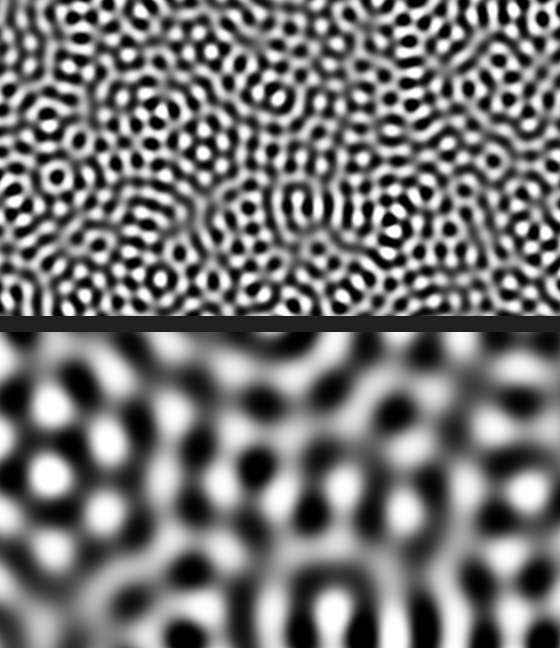
Top: the whole. Bottom: its middle third, enlarged.
Give the GLSL for this pattern, as a WebGL 2 fragment shader.

```glsl
#version 300 es
precision highp float;
// Draws a grey labyrinth of soft spots and short stripes from layered sine waves.

uniform vec2 u_resolution;
out vec4 fragColor;

const float TAU = 6.2831853;
const int WAVE_COUNT = 48;
const float WAVES_PER_HEIGHT = 16.0;
const float BANDWIDTH = 0.12;
const float CONTRAST_RANGE = 2.1;
const float DARK_BIAS = 0.1;

// Repeatable random value in 0..1 for a given seed
float hash(float seed) {
    float h = fract(seed * 0.1031);
    h *= h + 33.33;
    h *= h + h;
    return fract(h);
}

// One plane wave with the given heading, frequency and phase
float planeWave(vec2 point, float angle, float frequency, float phase) {
    vec2 heading = vec2(cos(angle), sin(angle));
    return cos(TAU * (dot(point, heading) * frequency + phase));
}

// Sum of waves in all directions, scaled to unit variance
float waveField(vec2 point, int count, float frequency, float bandwidth) {
    float sum = 0.0;
    for (int i = 0; i < count; i++) {
        float seed = float(i) + 1.0;
        float angle = 0.5 * TAU * (float(i) + hash(seed + 17.3)) / float(count);
        float detune = 1.0 + bandwidth * (hash(seed + 91.7) - 0.5);
        float phase = hash(seed * 3.7 + 211.1);
        sum += planeWave(point, angle, frequency * detune, phase);
    }
    return sum * sqrt(2.0 / float(count));
}

// Soft S-curve from field height to grey level
float toneCurve(float height, float range, float bias) {
    return smoothstep(-range, range, height - bias);
}

void main() {
    vec2 point = gl_FragCoord.xy / u_resolution.y;
    float height = waveField(point, WAVE_COUNT, WAVES_PER_HEIGHT, BANDWIDTH);
    float grey = toneCurve(height, CONTRAST_RANGE, DARK_BIAS);
    fragColor = vec4(vec3(grey), 1.0);
}
```
